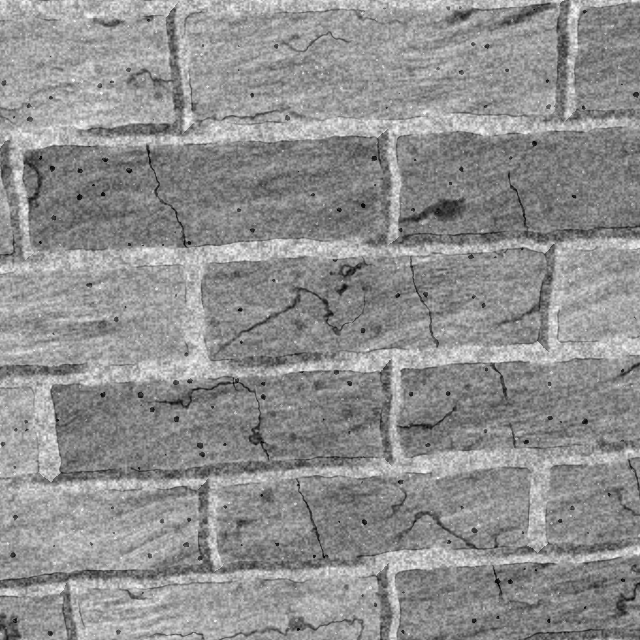
This texture is drawn by a WebGL 2 fragment shader. Its source:

```glsl
#version 300 es
precision highp float;
// Weathered grey brick wall in running bond, seen slightly tilted, with creased bricks and gritty mortar.

#define COURSE_STEP 0.208     // course height at the top left
#define COURSE_SHRINK 0.0055  // loss of height per course
#define BRICK_LENGTH 0.615
#define LENGTH_SHRINK 0.0225  // loss of length per course
#define BED_JOINT 0.030
#define HEAD_JOINT 0.029
#define MORTAR_TONE 0.73
#define SHADOW_TONE 0.41
#define GRAIN 0.34
#define RELIEF 1.25
#define CRACK_DEPTH 0.30

uniform vec2 u_resolution;
out vec4 fragColor;

// Base tone of three bricks in each of six courses
const float BRICK_TONE[18] = float[18](
  0.62, 0.59, 0.47,  0.60, 0.47, 0.47,  0.61, 0.51, 0.63,
  0.63, 0.49, 0.51,  0.58, 0.50, 0.51,  0.52, 0.60, 0.47);

float hash(vec2 p) {
  vec3 a = fract(p.xyx * vec3(0.1031, 0.1030, 0.0973));
  a += dot(a, a.yzx + 33.33);
  return fract((a.x + a.y) * a.z);
}

float noise(vec2 p) {
  vec2 i = floor(p), f = fract(p);
  f = f * f * (3.0 - 2.0 * f);
  return mix(mix(hash(i), hash(i + vec2(1, 0)), f.x),
             mix(hash(i + vec2(0, 1)), hash(i + vec2(1, 1)), f.x), f.y);
}

float fbm(vec2 p) {
  float sum = 0.0, amp = 0.5;
  for (int i = 0; i < 5; i++) {
    sum += amp * noise(p);
    p = mat2(1.6, 1.2, -1.2, 1.6) * p + 7.3;
    amp *= 0.5;
  }
  return sum;
}

// Surface height, stretched along the folds of the clay
float clayHeight(vec2 p) {
  p.y -= 0.16 * p.x;
  float bend = noise(p * 6.0) * 1.3;
  return fbm(p * vec2(9.0, 25.0) + bend);
}

// Fine dark creases that appear in patches
float creases(vec2 p) {
  vec2 q = p * vec2(5.0, 15.0) + vec2(0.0, -1.6 * p.x);
  float n = noise(q + 1.4 * fbm(p * 13.0));
  float patches = smoothstep(0.48, 0.72, noise(p * vec2(6.0, 11.0) + 31.0));
  return (1.0 - smoothstep(0.0, 0.045, abs(n - 0.5))) * patches;
}

// Scattered round marks, one possible mark per grid cell
float marks(vec2 p, float cells, float density, float softness) {
  vec2 g = p * cells, id = floor(g);
  vec2 center = 0.3 + 0.4 * vec2(hash(id + 3.7), hash(id + 8.1));
  float radius = mix(0.08, 0.27, hash(id + 15.3));
  float d = length(fract(g) - center) + 0.12 * (noise(g * 7.0) - 0.5);
  return step(1.0 - density, hash(id + 21.9)) * (1.0 - smoothstep(radius - softness, radius, d));
}

void main() {
  vec2 uv = gl_FragCoord.xy / u_resolution;
  float px = 1.0 / min(u_resolution.x, u_resolution.y);

  // Ragged edges: shift the layout slightly with noise
  vec2 wobble = vec2(fbm(uv * 21.0), fbm(uv * 21.0 + 40.0)) - 0.48;
  vec2 w = vec2(uv.x, 1.0 - uv.y) + 0.018 * wobble;

  // Course coordinate, growing downward; courses tilt and narrow
  float b = COURSE_STEP - 0.0075 * w.x;
  float c = w.y - 0.016 + 0.025 * w.x;
  float course = (b - sqrt(b * b - 4.0 * COURSE_SHRINK * c)) / (2.0 * COURSE_SHRINK);
  float row = floor(course);
  float odd = mod(row, 2.0);
  float height = b - 2.0 * COURSE_SHRINK * course;
  float len = BRICK_LENGTH - LENGTH_SHRINK * course;
  float along = (w.x - mix(0.583, 0.608, odd)) / len + mix(1.5, 2.0, odd);
  float column = floor(along);
  vec2 brick = vec2(column, row);
  vec2 cell = vec2(along - column, course - row);

  // Signed distances to joint lines and to the rounded brick edge
  vec2 fromJoint = (cell - step(0.5, cell)) * vec2(len, height);
  vec2 inside = abs(fromJoint) - 0.5 * vec2(HEAD_JOINT, BED_JOINT);
  float edge = 0.009 - length(max(0.009 - inside, 0.0));
  float brickMask = smoothstep(-px - 0.0008, px + 0.0008, edge);

  // Brick face: tone, broad stains and embossed folds lit from above
  vec2 p = uv + brick * vec2(3.17, 5.31);
  int slot = int(clamp(row, 0.0, 5.0)) * 3 + int(clamp(column, 0.0, 2.0));
  float tone = BRICK_TONE[slot];
  float slope = clayHeight(p) - clayHeight(p + vec2(-0.001, 0.0035));
  float face = tone + 0.02 + 0.16 * (fbm(p * 7.0) - 0.48);
  face += RELIEF * slope * mix(0.4, 1.5, noise(p * 8.0));
  face -= CRACK_DEPTH * creases(p);

  // One wandering upright crack through some of the darker bricks
  float crackX = mix(0.22, 0.62, hash(brick + 5.0)) + 0.1 * cell.y + 0.07 * (fbm(p * 24.0) - 0.5);
  float crack = 1.0 - smoothstep(0.0006, 0.0028, abs(cell.x - crackX) * len);
  face -= CRACK_DEPTH * crack * step(tone, 0.55) * smoothstep(0.3, 0.5, noise(p * 14.0));

  // Stains, pits and pale flecks
  face -= 0.13 * marks(p, 23.0, 0.22, 0.12);
  face -= 0.35 * marks(p + 0.37, 52.0, 0.08, 0.07);
  face += 0.18 * marks(p + 0.71, 95.0, 0.07, 0.10);

  // Mortar: pale and gritty, recessed strip in shade above or at the left
  float joint = floor(course + 0.5);
  float bedShade = smoothstep(0.35, 0.62, noise(vec2(uv.x * 4.5, joint * 7.0)) + 0.09 * (joint - 2.2));
  bedShade *= 1.0 - smoothstep(-0.004, 0.005, fromJoint.y);
  float headShade = smoothstep(0.25, 0.8, hash(vec2(floor(along + 0.5), row) + 12.0));
  headShade *= 1.0 - smoothstep(-0.003, 0.004, fromJoint.x);
  float shade = inside.y < inside.x ? bedShade : headShade;
  float mortar = mix(MORTAR_TONE, SHADOW_TONE, shade);
  mortar += 0.32 * (fbm(uv * vec2(50.0, 85.0)) - 0.48);

  // Contact line and chalky dust where brick meets mortar
  float broken = smoothstep(0.35, 0.65, noise(uv * 26.0 + 9.0));
  float value = mix(mortar, face, brickMask);
  value += 0.10 * brickMask * (1.0 - smoothstep(0.0, 0.008, edge)) * (1.0 - broken);
  value -= 0.22 * broken * (1.0 - smoothstep(0.0, 0.0025, abs(edge)));

  // Sandy grain over everything
  float grain = 0.6 * noise(uv * 340.0) + 0.4 * noise(uv * 190.0 + 5.0) - 0.5;
  value += GRAIN * grain * mix(1.35, 1.0, brickMask);
  fragColor = vec4(vec3(clamp(value, 0.04, 0.96)), 1.0);
}
```
